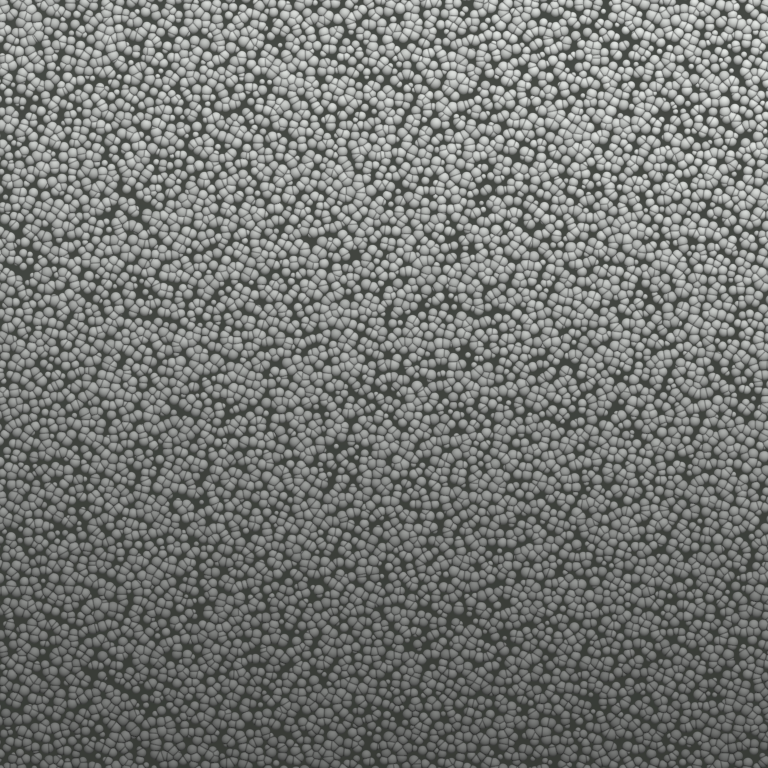
Give the GLSL for this texture, as a WebGL 2 fragment shader.

```glsl
#version 300 es
precision highp float;
// Tightly packed pebbly grains over a dark ground, lit from above.
// Each jittered cell holds one dome; the highest dome wins, creases between
// domes are darkened, and a broad gradient brightens the upper right.
uniform vec2 u_resolution;
out vec4 fragColor;

const float GRAINS_ACROSS = 92.0;
const float GRID_ANGLE = 0.47;
const vec3 LIGHT_DIR = vec3(0.13, 0.50, 0.856);
const vec3 GRAIN_TINT = vec3(0.985, 1.0, 0.985);
const vec3 GROUND_LOW = vec3(0.215, 0.228, 0.208);
const vec3 GROUND_HIGH = vec3(0.268, 0.282, 0.262);

// Integer hash giving two values in 0..1
vec2 hash2(vec2 cell, uint seed) {
  uvec2 q = uvec2(ivec2(cell) + 4096);
  uint n = q.x * 1597334673u ^ q.y * 3812015801u ^ seed * 2798796415u;
  n = (n ^ (n >> 16)) * 2146121005u;
  n = (n ^ (n >> 15)) * 2221713035u;
  n ^= n >> 16;
  return vec2(float(n & 65535u), float(n >> 16)) / 65535.0;
}

float cornerSlope(vec2 corner, vec2 offset) {
  float angle = 6.28318 * hash2(corner, 7u).x;
  return dot(vec2(cos(angle), sin(angle)), offset);
}

float gradientNoise(vec2 p) {
  vec2 i = floor(p);
  vec2 f = p - i;
  vec2 u = f * f * f * (f * (f * 6.0 - 15.0) + 10.0);
  vec2 e = vec2(1.0, 0.0);
  float low = mix(cornerSlope(i, f), cornerSlope(i + e.xy, f - e.xy), u.x);
  float high = mix(cornerSlope(i + e.yx, f - e.yx), cornerSlope(i + e.xx, f - e.xx), u.x);
  return mix(low, high, u.y);
}

// Radius varies per grain, shrinks in loose patches, and is sometimes tiny
float grainRadius(vec2 cell) {
  vec2 rnd = hash2(cell, 2u);
  float radius = 0.52 + 0.15 * rnd.x + 0.17 * gradientNoise(cell * 0.23);
  return radius * (rnd.y < 0.12 ? 0.62 : 1.0);
}

mat2 rotation(float angle) {
  float c = cos(angle), s = sin(angle);
  return mat2(c, s, -s, c);
}

// Colour of the grain field at p (cell units) under a given brightness
vec3 grainField(vec2 p, mat2 toGrid, float brightness, vec3 ground) {
  vec2 q = toGrid * p;
  vec2 home = floor(q);
  float best = -10.0, second = -10.0, radius = 1.0;
  vec2 bestOffset = vec2(0.0), secondOffset = vec2(1.0), bestCell = home;

  // Find the two highest domes among the neighbouring cells
  for (int y = -1; y <= 1; y++) {
    for (int x = -1; x <= 1; x++) {
      vec2 cell = home + vec2(x, y);
      vec2 offset = q - cell - mix(vec2(0.1), vec2(0.9), hash2(cell, 1u));
      float r = grainRadius(cell);
      float height = r * r - dot(offset, offset);
      if (height > best) {
        second = best;
        secondOffset = bestOffset;
        best = height;
        bestOffset = offset;
        bestCell = cell;
        radius = r;
      } else if (height > second) {
        second = height;
        secondOffset = offset;
      }
    }
  }

  // Dome lighting, in canvas directions
  vec2 slope = transpose(toGrid) * bestOffset / radius;
  vec3 normal = vec3(slope, sqrt(max(0.0, 1.0 - dot(slope, slope))));
  float lit = clamp(dot(normal, LIGHT_DIR), 0.0, 1.0);
  float shade = mix(0.55, 1.08, lit);

  // Dark crease where two domes meet
  float spacing = max(length(bestOffset - secondOffset), 0.1);
  float crease = (best - second) / (2.0 * spacing);
  shade *= mix(0.72, 1.0, smoothstep(0.0, 0.15, crease));
  shade *= mix(0.94, 1.06, hash2(bestCell, 3u).x);

  float cover = smoothstep(-0.07, 0.07, radius - length(bestOffset));
  return mix(ground, GRAIN_TINT * brightness * shade, cover);
}

void main() {
  vec2 uv = gl_FragCoord.xy / u_resolution;
  float scale = GRAINS_ACROSS / min(u_resolution.x, u_resolution.y);

  // Broad light falling off toward the bottom
  float rise = smoothstep(-0.15, 1.0, uv.y);
  float brightness = mix(0.42, 0.76, rise) + 0.08 * rise * (uv.x - 0.25);
  vec3 ground = mix(GROUND_LOW, GROUND_HIGH, rise);

  // Four samples per pixel keep the small domes smooth
  mat2 toGrid = rotation(GRID_ANGLE);
  vec3 colour = vec3(0.0);
  for (int k = 0; k < 4; k++) {
    vec2 shift = (vec2(k & 1, k >> 1) - 0.5) * 0.5;
    colour += grainField((gl_FragCoord.xy + shift) * scale, toGrid, brightness, ground);
  }
  fragColor = vec4(colour * 0.25, 1.0);
}
```
